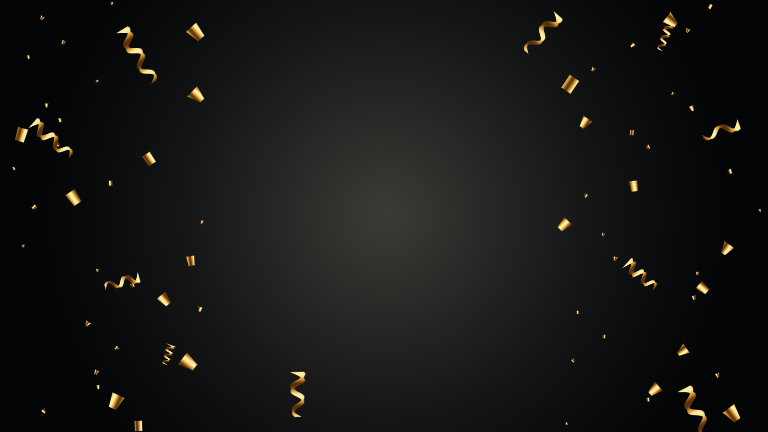
Write a WebGL 1 fragment shader that draws this background.

```glsl
precision highp float;

uniform vec2 u_resolution;

const float TAU = 6.2831853;
const float ASPECT = 1.7778;
const int FOIL_COUNT = 62;
const float LARGE_FOILS = 20.0;

float hash(float n, float seed) {
  return fract(sin(n * 12.9898 + seed * 78.233) * 4375.85);
}

vec2 rotate(vec2 p, float angle) {
  float c = cos(angle), s = sin(angle);
  return vec2(c * p.x + s * p.y, c * p.y - s * p.x);
}

float coverage(float dist, float pixel) {
  return 1.0 - smoothstep(-0.7 * pixel, 0.7 * pixel, dist);
}

// Metallic ramp: bronze, gold, pale highlight
vec3 gold(float shine) {
  vec3 bronze = vec3(0.34, 0.18, 0.03);
  vec3 amber = vec3(0.83, 0.58, 0.20);
  vec3 highlight = vec3(1.0, 0.93, 0.62);
  vec3 base = mix(bronze, amber, smoothstep(0.0, 0.55, shine));
  return mix(base, highlight, smoothstep(0.5, 1.0, shine));
}

// Warm centre fading through charcoal to blue-black
vec3 backdrop(float radius) {
  vec3 warm = vec3(0.245, 0.235, 0.215);
  vec3 grey = vec3(0.150, 0.148, 0.142);
  vec3 charcoal = vec3(0.082, 0.086, 0.087);
  vec3 night = vec3(0.006, 0.014, 0.019);
  vec3 color = mix(warm, grey, smoothstep(-0.08, 0.32, radius));
  color = mix(color, charcoal, smoothstep(0.20, 0.52, radius));
  return mix(color, night, smoothstep(0.38, 0.88, radius));
}

// Tapered rectangle with bands of reflected light
vec3 foil(vec3 color, vec2 p, float size, float taper, float phase, float pixel) {
  float halfWidth = size * (0.72 + taper * p.y / size);
  float dist = max(abs(p.x) - halfWidth, abs(p.y) - size);
  float shine = 0.55 + 0.45 * sin(p.x / size * 3.6 + phase);
  return mix(color, gold(shine), coverage(dist, pixel));
}

// Twisted streamer from start to end, narrowing along its length
vec3 streamer(vec3 color, vec2 p, vec2 start, vec2 end, float turns, float sway, float pixel) {
  vec2 span = end - start;
  float len = length(span);
  vec2 axis = span / len;
  vec2 q = p - start;
  float along = dot(q, axis);
  float across = dot(q, vec2(-axis.y, axis.x));
  float t = along / len;
  float angle = TAU * turns * t;
  float slope = sway * TAU * turns / len * cos(angle);
  float thickness = sway * mix(0.85, 0.40, clamp(t, 0.0, 1.0));
  float dist = abs(across - sway * sin(angle)) / sqrt(1.0 + slope * slope);
  dist -= thickness * (0.45 + 0.55 * abs(cos(angle)));
  dist = max(dist, abs(along - 0.5 * len) - 0.5 * len);
  float shine = 0.52 + 0.48 * cos(angle - 0.5);
  return mix(color, gold(shine), coverage(dist, pixel));
}

// Foils strewn down both sides, leaving the middle clear
vec3 scatterFoils(vec3 color, vec2 p, float pixel) {
  for (int i = 0; i < FOIL_COUNT; i++) {
    float n = float(i);
    float large = 1.0 - step(LARGE_FOILS, n);
    float side = mod(n, 2.0);
    float inset = mix(0.01, 0.50, hash(n, 1.0));
    vec2 center = vec2(mix(inset, ASPECT - inset, side), fract(n * 0.309 + 0.07 + 0.1 * side));
    float size = mix(mix(0.003, 0.006, hash(n, 2.0)), mix(0.011, 0.018, hash(n, 3.0)), large);
    vec2 q = rotate(p - center, (hash(n, 4.0) - 0.5) * 2.0);
    color = foil(color, q, size, 0.35 * hash(n, 5.0), TAU * hash(n, 6.0), pixel);
  }
  return color;
}

vec3 hangStreamers(vec3 c, vec2 p, float pixel) {
  // Left side
  c = streamer(c, p, vec2(0.282, 0.931), vec2(0.356, 0.810), 2.5, 0.011, pixel);
  c = streamer(c, p, vec2(0.076, 0.715), vec2(0.164, 0.639), 2.5, 0.010, pixel);
  c = streamer(c, p, vec2(0.322, 0.359), vec2(0.243, 0.336), 2.0, 0.008, pixel);
  c = streamer(c, p, vec2(0.396, 0.201), vec2(0.382, 0.157), 3.0, 0.005, pixel);
  c = streamer(c, p, vec2(0.688, 0.139), vec2(0.690, 0.035), 2.0, 0.011, pixel);
  // Right side
  c = streamer(c, p, vec2(1.292, 0.965), vec2(1.218, 0.880), 2.0, 0.010, pixel);
  c = streamer(c, p, vec2(1.551, 0.947), vec2(1.528, 0.884), 3.0, 0.006, pixel);
  c = streamer(c, p, vec2(1.711, 0.713), vec2(1.627, 0.683), 1.5, 0.009, pixel);
  c = streamer(c, p, vec2(1.451, 0.391), vec2(1.516, 0.333), 2.5, 0.009, pixel);
  return streamer(c, p, vec2(1.583, 0.100), vec2(1.640, -0.010), 2.0, 0.012, pixel);
}

void main() {
  float pixel = 1.0 / u_resolution.y;
  vec2 p = gl_FragCoord.xy * pixel;
  p.x += 0.5 * (ASPECT - u_resolution.x * pixel);

  vec3 color = backdrop(length(p - vec2(0.891, 0.502)));
  color = scatterFoils(color, p, pixel);
  color = hangStreamers(color, p, pixel);
  gl_FragColor = vec4(color, 1.0);
}
```
